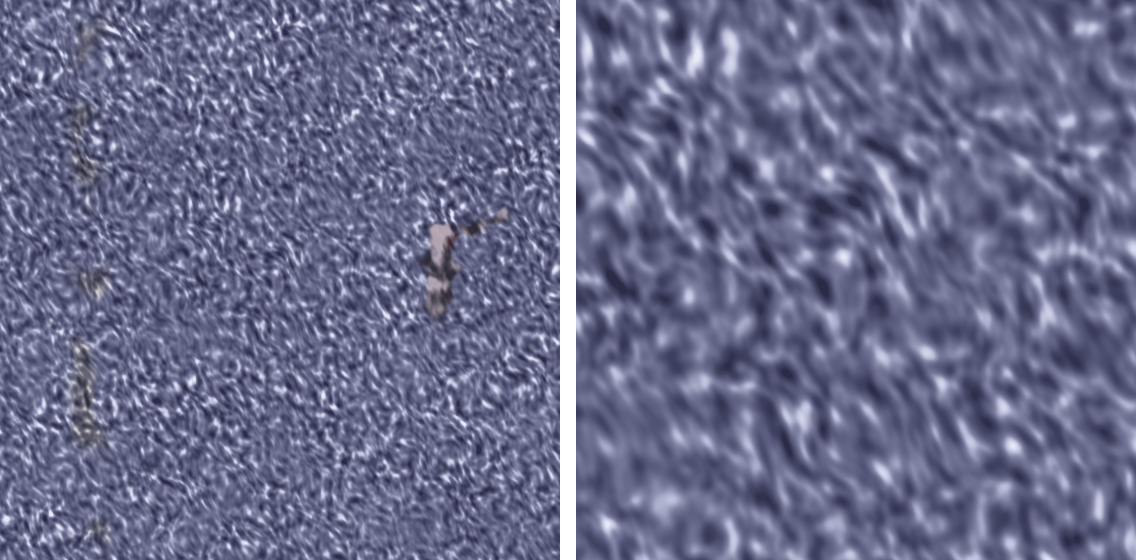
Left, the full canvas; right, a detail of the centre.
Reproduce this texture procedurally as a WebGL 1 fragment shader.

```glsl
precision highp float;
// Rough blue-grey surface of fine slanted glinting grains, with a small weathered stain.

uniform vec2 u_resolution;

const float TAU = 6.2831853;

float hash(vec2 cell) {
  vec3 h = fract(cell.xyx * vec3(0.1031, 0.1030, 0.0973));
  h += dot(h, h.yzx + 33.33);
  return fract((h.x + h.y) * h.z);
}

float cornerSlope(vec2 cell, vec2 offset) {
  float angle = TAU * hash(cell);
  return dot(vec2(cos(angle), sin(angle)), offset);
}

// Gradient noise, centred on zero
float noise(vec2 p) {
  vec2 cell = floor(p);
  vec2 f = p - cell;
  vec2 w = f * f * f * (f * (f * 6.0 - 15.0) + 10.0);
  vec2 e = vec2(1.0, 0.0);
  float low = mix(cornerSlope(cell, f), cornerSlope(cell + e, f - e), w.x);
  float high = mix(cornerSlope(cell + e.yx, f - e.yx), cornerSlope(cell + 1.0, f - 1.0), w.x);
  return mix(low, high, w.y);
}

// Noise stretched along a direction; frequency is (across, along)
float grain(vec2 p, float angle, vec2 frequency, float seed) {
  vec2 along = vec2(cos(angle), sin(angle));
  vec2 across = vec2(-along.y, along.x);
  return noise(vec2(dot(p, across), dot(p, along)) * frequency + seed);
}

// Grain height, scaled to a spread of about one
float grainHeight(vec2 p) {
  vec2 bend = vec2(noise(p * 17.0 + 40.0), noise(p * 17.0 + 90.0));
  vec2 q = p + 0.012 * bend;
  float height = grain(q, -1.05, vec2(78.0, 42.0), 100.0);
  height += 0.75 * grain(q, -0.80, vec2(98.0, 61.0), 213.0);
  height += 0.45 * grain(q, -1.20, vec2(150.0, 92.0), 337.0);
  float contrast = 1.0 + 0.6 * noise(p * 9.0 + 61.0);
  return 3.6 * height * contrast + 0.6 * noise(p * 5.0 + 11.0);
}

// Shadow to glint palette
vec3 grainColor(float height) {
  vec3 c = mix(vec3(0.17, 0.17, 0.28), vec3(0.24, 0.25, 0.37), smoothstep(-3.0, -1.75, height));
  c = mix(c, vec3(0.32, 0.33, 0.46), clamp((height + 1.75) / 0.93, 0.0, 1.0));
  c = mix(c, vec3(0.39, 0.40, 0.53), clamp((height + 0.82) / 0.80, 0.0, 1.0));
  c = mix(c, vec3(0.46, 0.47, 0.60), clamp((height + 0.02) / 0.73, 0.0, 1.0));
  c = mix(c, vec3(0.56, 0.58, 0.70), clamp((height - 0.71) / 0.69, 0.0, 1.0));
  c = mix(c, vec3(0.73, 0.74, 0.85), clamp((height - 1.40) / 0.77, 0.0, 1.0));
  return mix(c, vec3(0.91, 0.92, 0.97), clamp((height - 2.17) / 1.2, 0.0, 1.0));
}

float segmentDistance(vec2 p, vec2 a, vec2 b) {
  vec2 ab = b - a;
  return length(p - a - ab * clamp(dot(p - a, ab) / dot(ab, ab), 0.0, 1.0));
}

// Ragged coverage of the stain: an upright body and a thin side arm
float stainMask(vec2 p) {
  float body = segmentDistance(p, vec2(0.790, 0.575), vec2(0.778, 0.450)) - 0.024;
  float arm = segmentDistance(p, vec2(0.800, 0.575), vec2(0.885, 0.605)) - 0.008;
  float ragged = 0.035 * noise(p * 26.0 + 7.0) + 0.014 * noise(p * 65.0);
  return 1.0 - smoothstep(-0.010, 0.010, min(body, arm) + ragged);
}

vec3 stainColor(vec2 p, float height) {
  float pale = 1.0 - smoothstep(0.012, 0.040, distance(p, vec2(0.780, 0.575)));
  float red = 1.0 - smoothstep(0.006, 0.028, distance(p, vec2(0.812, 0.570)));
  float blotch = 2.6 * grain(p, -1.25, vec2(44.0, 24.0), 19.0) + 0.16 * height;
  float light = smoothstep(-0.8, 1.0, blotch + 0.8 * pale - 0.7 * red);
  vec3 dark = mix(vec3(0.17, 0.15, 0.19), vec3(0.23, 0.12, 0.16), red);
  return mix(dark, vec3(0.73, 0.67, 0.71), light);
}

void main() {
  vec2 p = gl_FragCoord.xy / min(u_resolution.x, u_resolution.y);
  float height = grainHeight(p);
  vec3 color = grainColor(height);

  // Faint brownish traces down the left side
  float trace = 1.0 - smoothstep(0.01, 0.05, abs(p.x - 0.16));
  trace *= smoothstep(0.05, 0.35, noise(p * 11.0 + 23.0));
  color = mix(color, color * vec3(0.98, 0.94, 0.82), trace);

  color = mix(color, stainColor(p, height), 0.9 * stainMask(p));
  gl_FragColor = vec4(color, 1.0);
}
```
